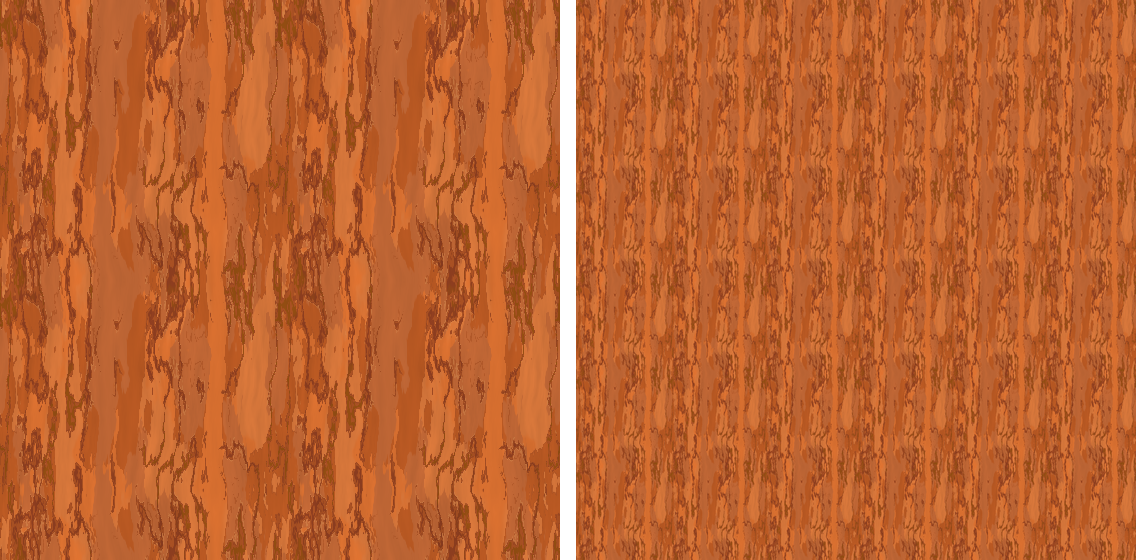
Left, the tile; right, the same tile 3 across and 3 down.
This texture is drawn by a three.js fragment shader. Its source:

```glsl
// Weathered reddish wood bark: tall ragged plates of orange, rust and clay,
// split by dark vertical cracks with pale rims and crossed by calm smooth lanes.
// Every layer is stretched, wrapping fractal noise cut at soft thresholds.
varying vec2 vUv;

const float REPEATS = 2.0;

const vec3 ORANGE = vec3(0.835, 0.430, 0.185);
const vec3 PEACH  = vec3(0.825, 0.455, 0.225);
const vec3 CLAY   = vec3(0.740, 0.395, 0.205);
const vec3 RUST   = vec3(0.720, 0.345, 0.135);
const vec3 UMBER  = vec3(0.650, 0.310, 0.135);
const vec3 MAROON = vec3(0.540, 0.235, 0.120);
const vec3 OLIVE  = vec3(0.570, 0.300, 0.070);
const vec3 PALE   = vec3(0.830, 0.560, 0.330);

float hash(vec2 p) {
  vec3 q = fract(p.xyx * 0.1031);
  q += dot(q, q.yzx + 33.33);
  return fract((q.x + q.y) * q.z);
}

// Value noise that wraps after the given number of cells.
float noise(vec2 uv, vec2 cells, float seed) {
  vec2 p = uv * cells;
  vec2 i = floor(p);
  vec2 f = fract(p);
  f = f * f * (3.0 - 2.0 * f);
  vec2 a = mod(i, cells) + seed;
  vec2 b = mod(i + 1.0, cells) + seed;
  return mix(mix(hash(a), hash(vec2(b.x, a.y)), f.x),
             mix(hash(vec2(a.x, b.y)), hash(b), f.x), f.y);
}

// Fractal sum, centred on 0.5; doubling the cells keeps it periodic.
float fbm(vec2 uv, vec2 cells, float seed) {
  float sum = 0.0;
  float weight = 1.0;
  float total = 0.0;
  for (int k = 0; k < 5; k++) {
    sum += weight * noise(uv, cells, seed + float(k) * 17.0);
    total += weight;
    weight *= 0.55;
    cells *= 2.0;
  }
  return sum / total;
}

// Soft vertical lane around a centre, measured across the wrapping edge.
float lane(float x, float centre, float halfWidth) {
  float d = abs(fract(x - centre + 0.5) - 0.5);
  return 1.0 - smoothstep(halfWidth * 0.5, halfWidth * 1.5, d);
}

// Antialiased cut: 0 below the level, 1 above it.
float cut(float value, float level, float softness) {
  return smoothstep(level - softness, level + softness, value);
}

void main() {
  vec2 uv = vUv * REPEATS;

  // Gentle sideways sway bends the straight fibres.
  float sway = fbm(uv, vec2(5.0, 4.0), 11.0) - 0.5;
  vec2 bent = uv + vec2(0.055 * sway, 0.0);

  // Calm lanes, where the bark is worn smooth.
  float orangeLane = lane(bent.x, 0.77, 0.028);
  float clayLane = lane(bent.x, 0.375, 0.028);
  float rustLane = lane(bent.x, 0.46, 0.038);
  float busy = 1.0 - max(orangeLane, max(clayLane, rustLane));

  // Plates of bark.
  float plates = fbm(bent, vec2(16.0, 4.0), 101.0);
  plates += 0.35 * orangeLane - 0.12 * (clayLane + rustLane);
  float tone = fbm(bent, vec2(12.0, 3.0), 223.0);
  tone += 0.16 * clayLane - 0.3 * orangeLane;
  float tint = fbm(bent, vec2(9.0, 3.0), 307.0);
  vec3 light = mix(ORANGE, PEACH, cut(tint, 0.47, 0.04) * (1.0 - orangeLane));
  vec3 colour = mix(RUST, light, cut(plates, 0.454, 0.008));
  colour = mix(colour, CLAY, cut(tone, 0.57, 0.014));

  // Thin ragged outline where plates meet.
  float outline = 1.0 - smoothstep(0.004, 0.013, abs(plates - 0.454));
  colour = mix(colour, UMBER, 0.65 * outline * busy);

  // Cracks follow a contour; their width varies and closes in the lanes.
  float patches = fbm(uv, vec2(7.0, 3.0), 409.0);
  float width = busy * (0.015 + 0.08 * patches) - 0.006;
  float depth = abs(fbm(bent, vec2(18.0, 4.0), 503.0) - 0.5);
  float crack = 1.0 - cut(depth, width, 0.007);
  float core = 1.0 - cut(depth, width * 0.36, 0.007);
  float rim = 1.0 - smoothstep(0.003, 0.009, abs(depth - width - 0.008));
  vec3 deep = mix(MAROON, OLIVE, cut(tint, 0.53, 0.05));
  colour = mix(colour, PALE, 0.4 * rim * busy * cut(tone, 0.5, 0.05));
  colour = mix(colour, UMBER, crack);
  colour = mix(colour, deep, core * busy);

  // Dark lip along the crack edge.
  float lip = 1.0 - smoothstep(0.002, 0.008, abs(depth - width + 0.006));
  colour = mix(colour, MAROON, 0.5 * lip * busy);

  // Fine fibre shading.
  float fibre = fbm(bent, vec2(48.0, 6.0), 601.0) - 0.5;
  colour *= 1.0 + 0.16 * fibre * (0.5 + 0.5 * busy);

  gl_FragColor = vec4(colour, 1.0);
}
```
